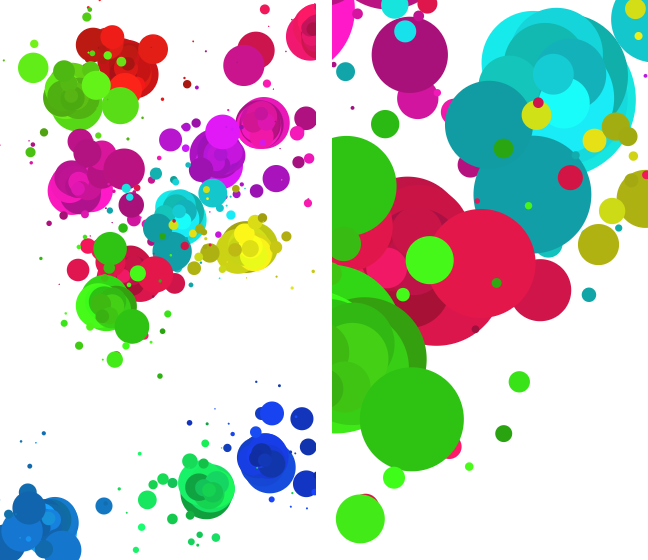
Left, the full canvas; right, a detail of the centre.
Reproduce this background procedurally as a Shadertoy shader.

```glsl
// Bursts of flat, vivid paint discs splashed over white, crowded toward the top.

const int BURSTS = 13;
const int DISCS = 36;
const float HUES[BURSTS] = float[](
    0.94, 0.00, 0.27, 0.88, 0.81, 0.88, 0.50, 0.17, 0.95, 0.30, 0.63, 0.39, 0.57);

vec4 hash42(vec2 p) {
    vec4 q = fract(p.xyxy * vec4(0.1031, 0.1030, 0.0973, 0.1099));
    q += dot(q, q.wzxy + 33.33);
    return fract((q.xxyz + q.yzzw) * q.zywx);
}

vec3 hsv(float hue, float saturation, float value) {
    vec3 ramp = clamp(abs(mod(hue * 6.0 + vec3(0, 4, 2), 6.0) - 3.0) - 1.0, 0.0, 1.0);
    return value * mix(vec3(1), ramp, saturation);
}

// Centre of a burst: swings left and right on the way down, with a gap before the last three.
vec2 burstCenter(float i, float height) {
    float swing = 0.24 + 0.03 * abs(i - 7.0);
    float depth = 0.06 + 0.054 * i + 0.22 * step(9.5, i);
    return vec2(0.55 + swing * cos(1.82 * (i - 10.3)), height * (1.0 - depth));
}

// Distance from the burst centre (x) and radius (y) of one disc.
vec2 discLayout(int j, vec4 rnd) {
    if (j < 12)  // piled-up body, large to small
        return vec2(0.040 * rnd.y, 0.082 - 0.0055 * float(j));
    if (j < 20)  // loose drops around the body
        return vec2(0.07 + 0.13 * rnd.y, 0.012 + 0.055 * rnd.z * rnd.z);
    return vec2(0.08 + 0.22 * rnd.y, 0.002 + 0.014 * rnd.z * rnd.z);  // fine specks
}

void mainImage(out vec4 fragColor, in vec2 fragCoord) {
    vec2 p = fragCoord / iResolution.x;
    float pixel = 1.0 / iResolution.x;
    vec3 color = vec3(1);

    for (int i = 0; i < BURSTS; i++) {
        vec2 local = p - burstCenter(float(i), iResolution.y / iResolution.x);
        if (length(local) > 0.4) continue;

        for (int j = 0; j < DISCS; j++) {
            vec4 rnd = hash42(vec2(i, j) * vec2(13.7, 7.3) + 5.0);
            vec2 layout_ = discLayout(j, rnd);
            float angle = 6.2832 * rnd.x;
            vec2 offset = layout_.x * vec2(cos(angle), sin(angle));
            float cover = clamp(0.5 + (layout_.y - length(local - offset)) / pixel, 0.0, 1.0);

            // One hue per burst, shaded from deep to bright
            float hue = HUES[i] + 0.02 * (rnd.z - 0.5);
            color = mix(color, hsv(hue, 0.9, mix(0.62, 1.0, rnd.w)), cover);
        }
    }
    fragColor = vec4(color, 1);
}
```
